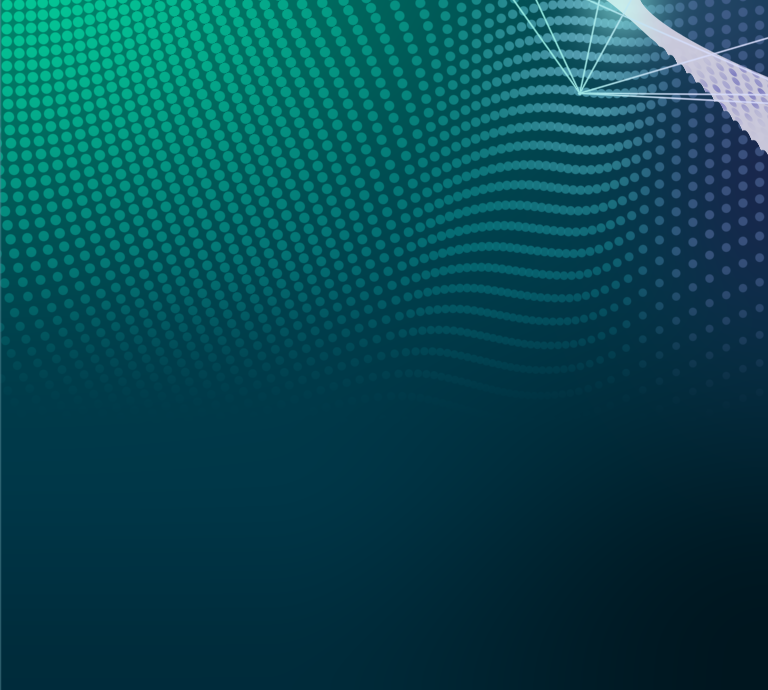
Write a Shadertoy shader that draws this background.

```glsl
const vec3 EMERALD = vec3(0.02, 0.86, 0.64);
const vec3 TEAL = vec3(0.02, 0.39, 0.46);
const vec3 ICE = vec3(0.42, 0.70, 0.79);
const vec3 SLATE = vec3(0.33, 0.43, 0.63);
const vec3 LILAC = vec3(0.82, 0.81, 0.88);

float hash21(vec2 p) {
    vec3 q = fract(vec3(p.xyx) * 0.1031);
    q += dot(q, q.yzx + 33.33);
    return fract((q.x + q.y) * q.z);
}

float glow(vec2 p, vec2 center, vec2 size) {
    vec2 d = (p - center) / size;
    return exp(-dot(d, d));
}

float segmentDistance(vec2 p, vec2 a, vec2 b) {
    vec2 ab = b - a;
    return length(p - a - ab * clamp(dot(p - a, ab) / dot(ab, ab), 0.0, 1.0));
}

float disc(float dist, float radius, float blur) {
    return 1.0 - smoothstep(radius - blur, radius + blur, dist);
}

vec3 backdrop(vec2 p) {
    vec3 color = mix(vec3(0.0, 0.17, 0.23), vec3(0.0, 0.21, 0.28), smoothstep(0.0, 0.3, p.y));
    float shade = smoothstep(0.35, 1.0, p.x) * (1.0 - smoothstep(0.05, 0.62, p.y));
    color = mix(color, vec3(0.0, 0.08, 0.115), 0.95 * shade);
    color = mix(color, vec3(0.0, 0.53, 0.42), glow(p, vec2(0.0, 0.95), vec2(0.65, 0.35)));
    color = mix(color, vec3(0.11, 0.14, 0.30), 0.9 * glow(p, vec2(1.02, 0.69), vec2(0.17, 0.24)));
    color = mix(color, vec3(0.17, 0.29, 0.43), 0.7 * glow(p, vec2(0.92, 0.90), vec2(0.15, 0.13)));
    return color;
}

// Lattice coordinates of the flowing sheet: columns in x, rows in y
vec2 sheet(vec2 p) {
    float lean = 0.42 * smoothstep(-0.1, 0.3, p.x + 0.3 * (0.9 - p.y));
    lean *= 1.0 - smoothstep(0.33, 0.82, p.x);
    float x = p.x + lean * (p.y - 0.6);
    float shift = p.y - 0.75;
    float crowd = smoothstep(0.57 + 0.35 * shift, 0.88 + 0.2 * shift, x);
    float column = 46.0 * x + 14.0 * crowd;

    // Rows climb to a crest that moves left lower down, dip, then climb again
    float crest = 0.62 + 0.55 * (p.y - 0.5);
    float rise = 0.22 * smoothstep(0.0, crest, p.x);
    rise += 0.10 * smoothstep(0.74, 1.05, p.x) * (1.0 - smoothstep(0.55, 0.9, p.y));
    float dip = (p.x - 0.73 - 0.3 * (p.y - 0.5)) / 0.11;
    rise -= 0.025 * exp(-dip * dip);
    float height = p.y - 0.30 - rise;
    float right = smoothstep(0.1, 0.75, p.x);
    float row = height * mix(44.0, 33.0, right) + 17.0 * height * height;
    row += 3.5 * smoothstep(-0.1, 0.2, height) * (1.0 - right);
    return vec2(column, row);
}

// Round dots on the warped lattice, overlapping where columns crowd
float sheetDots(vec2 p, float radius, float blur) {
    const float STEP = 0.001;
    vec2 cell = sheet(p);
    vec2 dx = (sheet(p + vec2(STEP, 0.0)) - cell) / STEP;
    vec2 dy = (sheet(p + vec2(0.0, STEP)) - cell) / STEP;
    mat2 toCanvas = inverse(mat2(dx, dy));
    vec2 local = fract(cell) - 0.5;
    float clear = 1.0;
    for (int i = -1; i <= 1; i++) {
        float dist = length(toCanvas * (local - vec2(float(i), 0.0)));
        clear *= 1.0 - 0.8 * disc(dist, radius, blur);
    }
    return 1.0 - clear;
}

vec3 dotColor(vec2 p) {
    vec3 color = mix(TEAL, EMERALD, glow(p, vec2(0.0, 0.95), vec2(0.62, 0.38)));
    color = mix(color, ICE, glow(p, vec2(0.78, 0.85), vec2(0.14, 0.19)));
    return mix(color, SLATE, smoothstep(0.78, 0.93, p.x));
}

// Pale twisted ribbon, narrow at the top and wide at the right edge
float ribbonMask(vec2 p, float blur) {
    float upperT = max((p.x - 0.833) / 0.167, 0.0);
    float lowerT = max((p.x - 0.788) / 0.212, 0.0);
    float upper = 0.901 - 0.103 * pow(upperT, 0.68);
    float lower = 0.899 - 0.206 * pow(lowerT, 1.1);
    lower += 0.005 * abs(sin(p.x * 260.0)) * smoothstep(0.84, 0.88, p.x);
    float inside = min(upper - p.y, p.y - lower);
    return smoothstep(-blur, blur, inside) * step(0.788, p.x);
}

vec3 ribbonColor(vec2 p, float blur) {
    vec2 grid = vec2(p.x + 0.35 * p.y, p.y + 0.42 * p.x) * vec2(70.0, 100.0);
    vec2 local = (fract(grid) - 0.5) / vec2(70.0, 100.0);
    float mark = disc(length(local), 0.0042, blur) * (0.3 + 0.7 * hash21(floor(grid)));
    mark *= glow(p, vec2(0.96, 0.782), vec2(0.055, 0.035));
    vec3 color = mix(vec3(0.80, 0.94, 0.93), LILAC, smoothstep(0.80, 0.88, p.x));
    return mix(color, vec3(0.42, 0.41, 0.74), mark);
}

// Fine rays leaving one node
float rays(vec2 p, float blur) {
    const vec2 NODE = vec2(0.755, 0.777);
    const vec2 ENDS[7] = vec2[7](vec2(0.667, 0.901), vec2(0.697, 0.901), vec2(0.781, 0.901),
        vec2(0.823, 0.901), vec2(1.0, 0.849), vec2(1.0, 0.775), vec2(1.0, 0.764));
    float nearest = segmentDistance(p, vec2(0.76, 0.901), vec2(1.0, 0.795));
    for (int i = 0; i < 7; i++) nearest = min(nearest, segmentDistance(p, NODE, ENDS[i]));
    return max(disc(nearest, 0.0011, blur), disc(length(p - NODE), 0.0025, blur));
}

void mainImage(out vec4 fragColor, in vec2 fragCoord) {
    vec2 p = fragCoord / iResolution.x;
    float blur = 0.9 / iResolution.x;
    vec3 color = backdrop(p);
    // Dotted sheet, fading toward the lower half
    float radius = mix(0.0069, 0.0060, smoothstep(0.3, 0.75, p.x));
    radius *= mix(0.82, 1.0, smoothstep(0.4, 0.65, p.y));
    float fade = smoothstep(0.34, 0.60, p.y) * mix(1.0, 0.75, smoothstep(0.75, 0.95, p.x));
    color = mix(color, dotColor(p), 0.95 * fade * sheetDots(p, radius, blur));
    // Light at the ribbon's root, then ribbon and rays
    color = mix(color, vec3(0.50, 0.84, 0.84), 0.7 * glow(p, vec2(0.81, 0.90), vec2(0.055, 0.06)));
    color = mix(color, ribbonColor(p, blur), 0.95 * ribbonMask(p, blur));
    vec3 rayColor = mix(vec3(0.62, 0.96, 0.92), vec3(0.84, 0.86, 0.98), smoothstep(0.7, 0.92, p.x));
    color = mix(color, rayColor, 0.9 * rays(p, blur));
    // Thin pale rim on the left edge
    color = mix(color, vec3(0.35, 0.55, 0.60), 0.5 * disc(p.x, 0.0015, blur));
    fragColor = vec4(color, 1.0);
}
```
